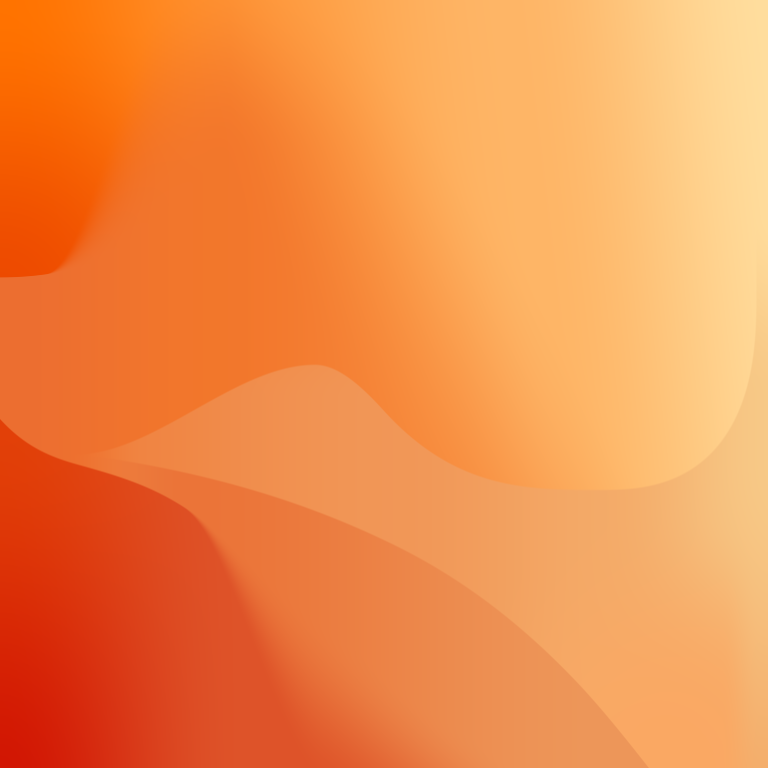
Write a Shadertoy shader that draws this background.

```glsl
#define EDGE 0.0016
#define RIBBON_BLUR 0.30
#define RED_BLUR 0.22
#define BOWL_CENTER vec2(0.78, 0.62)
#define BOWL_RADII vec2(0.205, 0.258)
#define BOWL_POWER 2.6
#define SKY_TILT 0.12
#define RIBBON_LEAN 0.55

// Cubic Hermite height from a to b; each is (x, y, slope)
float hermite(float x, vec3 a, vec3 b) {
    float span = b.x - a.x;
    float t = clamp((x - a.x) / span, 0.0, 1.0);
    float s = 1.0 - t;
    return a.y * s * s * (1.0 + 2.0 * t) + b.y * t * t * (3.0 - 2.0 * t)
         + span * t * s * (a.z * s - b.z * t);
}

// Height through three knots
float curve(float x, vec3 a, vec3 b, vec3 c) {
    return x < b.x ? hermite(x, a, b) : hermite(x, b, c);
}

float crisp(float d) {
    return smoothstep(-EDGE, EDGE, d);
}

// Orange to pale yellow, glowing darker down the left side
vec3 skyColor(vec2 p) {
    float u = p.x - SKY_TILT * (1.0 - p.y);
    vec3 c = mix(vec3(1.0, 0.45, 0.0), vec3(1.0, 0.60, 0.23), smoothstep(0.0, 0.38, u));
    c = mix(c, vec3(0.995, 0.71, 0.40), smoothstep(0.28, 0.66, u));
    c = mix(c, vec3(1.0, 0.87, 0.62), smoothstep(0.66, 1.02, u));
    float ember = (1.0 - smoothstep(0.62, 1.0, p.y)) * (1.0 - smoothstep(0.0, 0.4, p.x));
    return mix(c, vec3(0.93, 0.29, 0.0), ember);
}

// Broad ribbon, sharp at the far left and diffuse elsewhere
vec4 ribbonLayer(vec2 p) {
    float top = curve(p.x, vec3(0.0, 0.638, 0.0), vec3(0.11, 0.653, 0.3), vec3(0.3, 0.80, 0.8));
    float blur = mix(EDGE, RIBBON_BLUR, smoothstep(0.06, 0.22, p.x));
    float right = 0.46 + RIBBON_LEAN * (0.75 - p.y);
    float cover = 1.0 - smoothstep(0.0, blur, p.y - top);
    cover *= 1.0 - smoothstep(right - 0.16, right + 0.18, p.x);
    vec3 c = mix(vec3(0.925, 0.43, 0.19), vec3(0.95, 0.465, 0.17), smoothstep(0.0, 0.28, p.x));
    c = mix(c, vec3(0.965, 0.53, 0.23), smoothstep(0.28, 0.58, p.x));
    return vec4(c, cover);
}

// Pale wave whose right end climbs around a rounded bowl
vec4 waveLayer(vec2 p) {
    vec3 crest = vec3(0.41, 0.525, 0.0);
    vec3 slope = vec3(0.50, 0.465, -1.1);
    float height = p.x < slope.x
        ? curve(p.x, vec3(0.10, 0.408, 0.02), crest, slope)
        : hermite(p.x, slope, vec3(BOWL_CENTER.x, 0.362, 0.0));
    float d = height - p.y;
    if (p.x > BOWL_CENTER.x) {
        vec2 q = max(vec2(p.x - BOWL_CENTER.x, BOWL_CENTER.y - p.y), 0.0) / BOWL_RADII;
        float r = pow(pow(q.x, BOWL_POWER) + pow(q.y, BOWL_POWER), 1.0 / BOWL_POWER);
        d = (r - 1.0) * BOWL_RADII.y;
    }
    float cover = crisp(d) * smoothstep(0.09, 0.19, p.x) * (1.0 - smoothstep(0.48, 0.72, p.y));
    vec3 c = mix(vec3(0.94, 0.51, 0.25), vec3(0.945, 0.59, 0.34), smoothstep(0.1, 0.52, p.x));
    c = mix(c, vec3(0.955, 0.67, 0.41), smoothstep(0.5, 0.82, p.x));
    c = mix(c, vec3(0.97, 0.79, 0.53), smoothstep(0.78, 1.02, p.x) * smoothstep(-0.1, 0.4, p.y));
    // Warm pool in the lower right
    float pool = 1.0 - smoothstep(0.05, 0.30, length((p - vec2(0.87, 0.0)) * vec2(1.0, 0.9)));
    pool *= 1.0 - smoothstep(0.94, 0.99, p.x);
    return vec4(mix(c, vec3(0.98, 0.66, 0.39), pool), cover);
}

// Coral fold sweeping down to the bottom edge
vec4 foldLayer(vec2 p) {
    vec3 middle = vec3(0.52, 0.287, -0.5);
    vec3 lower = vec3(0.75, 0.113, -1.05);
    float height = p.x < lower.x
        ? curve(p.x, vec3(0.13, 0.405, -0.15), middle, lower)
        : hermite(p.x, lower, vec3(0.90, -0.07, -1.25));
    vec3 c = mix(vec3(0.92, 0.455, 0.22), vec3(0.93, 0.59, 0.35), smoothstep(0.25, 0.8, p.x));
    return vec4(c, crisp(height - p.y) * smoothstep(0.09, 0.24, p.x));
}

// Red hill, crisp at the left and melting into the fold
vec4 redLayer(vec2 p) {
    vec3 shoulder = vec3(0.28, 0.31, -0.9);
    float height = p.x < shoulder.x
        ? curve(p.x, vec3(0.0, 0.456, -1.1), vec3(0.10, 0.397, -0.28), shoulder)
        : hermite(p.x, shoulder, vec3(0.75, -0.05, -0.6));
    float blur = mix(2.0 * EDGE, RED_BLUR, smoothstep(0.24, 0.42, p.x));
    vec3 c = mix(vec3(0.82, 0.08, 0.01), vec3(0.885, 0.25, 0.03), smoothstep(-0.05, 0.45, p.y));
    c = mix(c, vec3(0.87, 0.325, 0.16), smoothstep(0.0, 0.32, p.x));
    return vec4(c, smoothstep(0.0, blur, height - p.y));
}

vec3 over(vec3 below, vec4 layer) {
    return mix(below, layer.rgb, layer.a);
}

void mainImage(out vec4 fragColor, in vec2 fragCoord) {
    vec2 p = fragCoord / iResolution.xy;
    vec3 color = skyColor(p);
    color = over(color, ribbonLayer(p));
    color = over(color, waveLayer(p));
    color = over(color, foldLayer(p));
    color = over(color, redLayer(p));
    fragColor = vec4(color, 1.0);
}
```
